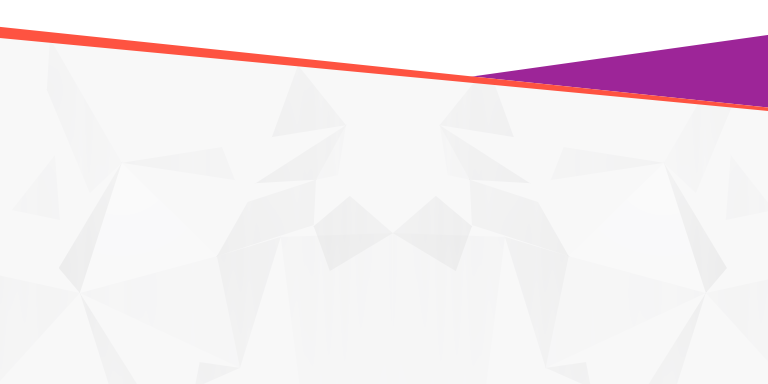
A WebGL 1 fragment shader for this background:

```glsl
precision highp float;
// Pale mirrored facets under a slanted orange stripe with a purple wedge.

uniform vec2 u_resolution;

#define PAPER vec3(1.0)
#define PANEL vec3(0.972, 0.972, 0.973)
#define ORANGE vec3(0.995, 0.325, 0.255)
#define PURPLE vec3(0.615, 0.145, 0.595)
#define MIRROR_X 1.023
#define FACET_FADE 1.6
#define STREAK_COUNT 48.0
#define STREAK_DEPTH 0.006

float pixelSize;

float hash(float n) {
  n = fract(n * 0.1031);
  n *= n + 33.33;
  return fract(n * (n + n));
}

// Smooth one-dimensional noise
float noise(float x) {
  float cell = floor(x);
  return mix(hash(cell), hash(cell + 1.0), smoothstep(0.0, 1.0, x - cell));
}

// Coverage from a signed distance, negative inside
float cover(float dist) {
  return clamp(0.5 - dist / pixelSize, 0.0, 1.0);
}

// Signed distance from the line a-b
float edge(vec2 p, vec2 a, vec2 b) {
  vec2 dir = normalize(b - a);
  return dir.x * (p.y - a.y) - dir.y * (p.x - a.x);
}

// Triangle shade, strongest at corner a
float facet(vec2 p, vec2 a, vec2 b, vec2 c) {
  float side = -sign(edge(c, a, b));
  float dist = max(side * edge(p, a, b),
               max(side * edge(p, b, c), side * edge(p, c, a)));
  return cover(dist) * exp(-FACET_FADE * distance(p, a));
}

// Four-sided shade, split along the diagonal a-c
float facet4(vec2 p, vec2 a, vec2 b, vec2 c, vec2 d) {
  return facet(p, a, b, c) + facet(p, a, c, d);
}

// Darkness of one half of the mirrored facets
float facets(vec2 p) {
  // Shared corners
  vec2 shoulder = vec2(0.706, 0.576);
  vec2 elbow = vec2(0.815, 0.237);
  vec2 hip = vec2(0.458, 0.333);
  vec2 knee = vec2(0.398, 0.042);
  vec2 peak = vec2(0.292, 0.383);
  vec2 brow = vec2(0.122, 0.674);
  vec2 fold = vec2(0.200, 0.532);
  vec2 center = vec2(0.0, 0.393);

  // Upper blades
  float s = 0.030 * facet(p, vec2(0.315, 0.643), vec2(0.247, 0.830), brow);
  s += 0.034 * facet(p, vec2(0.357, 0.523), brow, fold);
  s += 0.012 * facet(p, fold, brow, vec2(0.143, 0.544));
  s += 0.022 * facet(p, shoulder, vec2(0.445, 0.617), vec2(0.411, 0.531));

  // Middle plates
  s += 0.034 * facet4(p, hip, vec2(0.378, 0.474), fold, vec2(0.206, 0.414));
  s += 0.036 * facet4(p, vec2(0.206, 0.411), vec2(0.112, 0.490), center,
                      vec2(0.164, 0.294));
  s += 0.042 * facet(p, vec2(0.870, 0.302), shoulder, elbow);

  // Lower spikes
  s += 0.032 * facet(p, hip, peak, knee);
  s += 0.012 * facet(p, elbow, hip, knee);
  s += 0.034 * facet(p, elbow, vec2(0.737, -0.01), vec2(0.660, -0.01));
  s += 0.014 * facet4(p, peak, center, vec2(0.0, -0.01), vec2(0.242, -0.01));
  s += 0.026 * facet(p, vec2(0.503, 0.057), vec2(0.516, -0.01), knee);

  // Faint outer planes
  s += 0.016 * facet4(p, vec2(0.901, 0.766), vec2(0.893, 0.900),
                      shoulder, vec2(0.789, 0.497));
  s += 0.014 * facet(p, vec2(0.992, 0.453), vec2(0.880, 0.596),
                     vec2(0.867, 0.427));
  s += 0.016 * facet(p, vec2(1.03, 0.284), elbow, vec2(1.03, 0.0));

  // Light plane between shoulder, elbow and hip
  return s - 0.008 * facet(p, shoulder, elbow, hip);
}

void main() {
  vec2 uv = gl_FragCoord.xy / u_resolution;
  vec2 p = uv * vec2(2.0, 1.0);
  pixelSize = 1.0 / u_resolution.y;

  // Panel with facets and soft vertical streaks
  vec2 mirrored = vec2(abs(p.x - MIRROR_X), p.y);
  float shade = facets(mirrored);
  float streak = noise(mirrored.x * STREAK_COUNT) - 0.5;
  vec3 panel = PANEL - shade;
  panel += streak * STREAK_DEPTH * smoothstep(0.0, 0.015, shade);

  // Slanted boundaries
  float stripeTop = mix(0.930, 0.720, uv.x);
  float stripeBottom = mix(0.901, 0.711, uv.x);
  float wedgeTop = mix(0.800, 0.909, (uv.x - 0.612) / 0.388);

  vec3 color = mix(PAPER, PURPLE, cover(p.y - wedgeTop));
  color = mix(PAPER, color, cover(stripeTop - p.y) * step(0.6, uv.x));
  color = mix(color, ORANGE, cover(p.y - stripeTop));
  color = mix(color, panel, cover(p.y - stripeBottom));
  gl_FragColor = vec4(color, 1.0);
}
```
